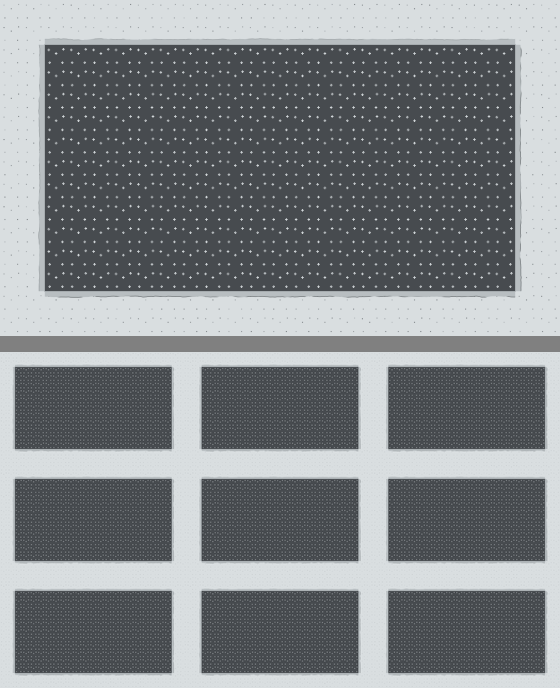
Top, the tile; bottom, the same tile 3 across and 3 down.
Reproduce this pattern procedurally as a Shadertoy shader.

```glsl
float hash(vec2 p) {
    return fract(sin(dot(p, vec2(127.1, 311.7))) * 4375.85);
}

float noise(float x, float seed) {
    float i = floor(x), f = fract(x);
    return mix(hash(vec2(i, seed)), hash(vec2(i + 1.0, seed)), f * f * (3.0 - 2.0 * f));
}

// Pixel coverage of the interval from -h to h
float span(float x, float h, float px) {
    return (clamp(x + 0.5 * px, -h, h) - clamp(x - 0.5 * px, -h, h)) / px;
}

float box(vec2 p, vec2 h, float px) {
    return span(p.x, h.x, px) * span(p.y, h.y, px);
}

float plusSign(vec2 p, float arm, float thick, float px) {
    return max(box(p, vec2(arm, thick), px), box(p, vec2(thick, arm), px));
}

// Frayed strip along one side: x is the distance outward, y runs along the edge
vec2 strip(vec2 e, float along, float seed, float px) {
    float width = 0.21 + 0.05 * noise(along * 2.3, seed) + 0.02 * noise(along * 9.0, seed + 5.0);
    float inside = clamp(0.5 - e.y / px, 0.0, 1.0);
    float body = span(e.x - 0.5 * width, 0.5 * width, px) * inside;
    float rim = span(e.x - width, 0.018, px) * inside * smoothstep(0.15, 0.6, noise(along * 3.1, seed + 9.0));
    return vec2(body, rim);
}

void mainImage(out vec4 fragColor, in vec2 fragCoord) {
    vec2 p = fragCoord / iResolution.xy * vec2(25.0, 15.0);
    float px = 15.0 / iResolution.y;
    vec2 cell = floor(p), f = fract(p);

    vec3 pale = vec3(0.85, 0.87, 0.88);
    vec3 slate = vec3(0.28, 0.295, 0.31);

    // Five marks in every cell
    vec2 marks[5] = vec2[5](vec2(0.18, 0.77), vec2(0.83, 0.80), vec2(0.505, 0.61),
                            vec2(0.22, 0.20), vec2(0.785, 0.20));
    float stars = 0.0, specks = 0.0;
    for (int i = 0; i < 5; i++) {
        vec2 d = f - marks[i];
        float wear = hash(cell + float(i) * 17.3);
        stars = max(stars, plusSign(d, 0.056, 0.021, px));
        specks = max(specks, box(d, vec2(0.025), px) * mix(0.3, 0.9, wear));
    }

    // Central panel, 21 by 11 cells
    vec2 q = p - vec2(12.5, 7.5);
    vec2 e = abs(q) - vec2(10.5, 5.5);
    float panel = clamp(0.5 - max(e.x, e.y) / px, 0.0, 1.0);

    // Grey strips beside the panel, with darker rims at right and bottom
    vec2 side = strip(e, q.y, q.x > 0.0 ? 11.0 : 23.0, px);
    vec2 level = strip(e.yx, q.x, q.y > 0.0 ? 37.0 : 41.0, px);
    side.y *= q.x > 0.0 ? 0.9 : 0.45;
    level.y *= q.y < 0.0 ? 0.9 : 0.4;

    vec3 col = mix(pale, vec3(0.47, 0.49, 0.50), specks);
    col = mix(col, vec3(0.72, 0.745, 0.755), max(side.x, level.x));
    col = mix(col, vec3(0.45, 0.47, 0.48), max(side.y, level.y));
    col = mix(col, mix(slate, pale, stars), panel);
    fragColor = vec4(col, 1.0);
}
```
